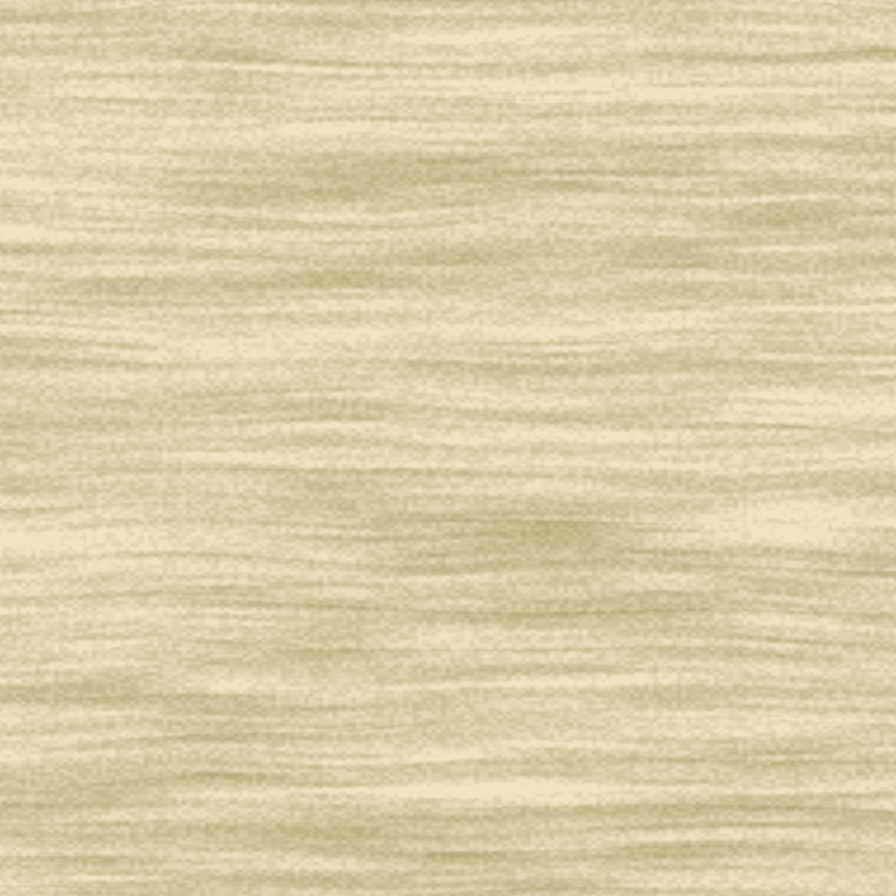
Reproduce this texture procedurally as a Shadertoy shader.

```glsl
#define DARK_TAN vec3(0.78, 0.73, 0.56)
#define PALE_CREAM vec3(0.90, 0.85, 0.71)
#define MEAN_TONE 0.69
#define CONTRAST 0.34
#define RING_COUNT 21.0
#define RING_DEPTH 2.4
#define BAND_SCALE vec2(1.8, 17.0)
#define STREAK_SCALE vec2(3.5, 68.0)
#define FIBRE_SCALE vec2(8.0, 150.0)
#define PORE_SCALE vec2(190.0, 250.0)

float hash(vec2 p) {
    vec3 q = fract(p.xyx * vec3(0.1031, 0.1030, 0.0973));
    q += dot(q, q.yzx + 33.33);
    return fract((q.x + q.y) * q.z);
}

// Smooth lattice noise, scaled to about zero mean and unit deviation
float grainNoise(vec2 p) {
    vec2 cell = floor(p);
    vec2 f = fract(p);
    f = f * f * (3.0 - 2.0 * f);
    float low = mix(hash(cell), hash(cell + vec2(1, 0)), f.x);
    float high = mix(hash(cell + vec2(0, 1)), hash(cell + vec2(1, 1)), f.x);
    return (mix(low, high, f.y) - 0.5) * 4.6;
}

// Gentle sway of the fibres along the board
float fibreSway(vec2 p) {
    float sway = 0.0;
    float amplitude = 0.0025;
    vec2 wave = vec2(5.0, 8.0);
    for (int i = 0; i < 3; i++) {
        sway += amplitude * sin(dot(p, wave) + 2.1 * float(i));
        wave = vec2(wave.x * 1.9, -wave.y * 1.6);
        amplitude *= 0.5;
    }
    return sway + 0.0028 * grainNoise(p * vec2(5.0, 13.0) + 31.0);
}

// Growth rings: a thin dark edge that fades downwards
float ringShade(vec2 p) {
    float phase = p.y * RING_COUNT + 0.17 * grainNoise(p * vec2(1.5, 12.0) + 57.0);
    float ring = floor(phase);
    float depth = 1.0 - fract(phase);
    float edge = smoothstep(0.0, 0.08, depth) * exp(-8.0 * depth);
    float strength = grainNoise(vec2(p.x * 3.2, ring * 7.0 + 11.0));
    return edge * smoothstep(-0.9, 1.8, strength);
}

void mainImage(out vec4 fragColor, in vec2 fragCoord) {
    vec2 uv = fragCoord / iResolution.y;
    vec2 board = vec2(uv.x, uv.y + fibreSway(uv));

    // Grain layers from broad bands down to pores
    float grain = 0.36 * grainNoise(board * BAND_SCALE + 3.0);
    grain += 0.48 * grainNoise(board * STREAK_SCALE + 17.0);
    grain += 0.66 * grainNoise(board * FIBRE_SCALE + 43.0);
    grain += 0.46 * grainNoise(uv * PORE_SCALE + 71.0);
    grain -= RING_DEPTH * ringShade(board);

    float tone = clamp(MEAN_TONE + CONTRAST * grain, -0.5, 1.35);
    fragColor = vec4(mix(DARK_TAN, PALE_CREAM, tone), 1.0);
}
```
